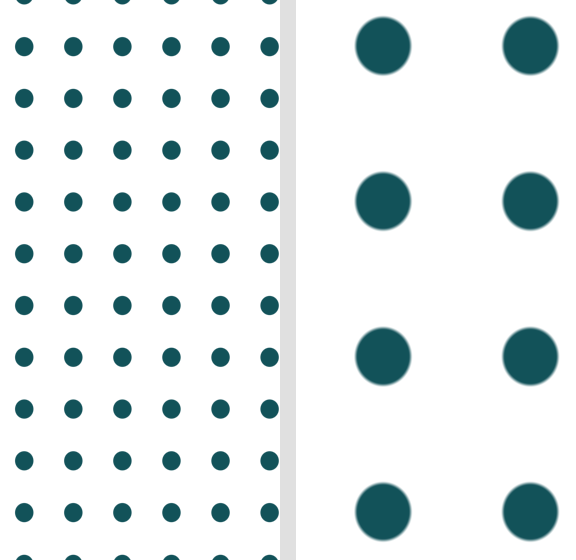
Left, the full canvas; right, a detail of the centre.
Reproduce this pattern procedurally as a WebGL 1 fragment shader.

```glsl
precision highp float;

// A regular grid of dark teal dots on white: six columns, ten full rows,
// and a cut row at the top and bottom edges. The plane is folded into one
// cell, where a slightly tall ellipse is drawn by its distance function.

uniform vec2 u_resolution;

// Lengths are fractions of the canvas height.
const vec2 PITCH = vec2(0.08763, 0.09245);       // spacing of dot centres
const vec2 FIRST_DOT = vec2(0.0433, -0.0078);    // centre of the lower left dot
const vec2 DOT_RADII = vec2(0.0164, 0.0171);     // half width, half height
const float EDGE_SOFTNESS = 0.0027;              // width of the blended rim

const vec3 PAPER = vec3(1.0);
const vec3 TEAL = vec3(0.07, 0.32, 0.35);

// Offset from the nearest dot centre.
vec2 nearestDotOffset(vec2 p) {
    return (fract((p - FIRST_DOT) / PITCH + 0.5) - 0.5) * PITCH;
}

// Approximate signed distance to a nearly round ellipse.
float ellipseDistance(vec2 p, vec2 radii) {
    return (length(p / radii) - 1.0) * min(radii.x, radii.y);
}

void main() {
    vec2 p = gl_FragCoord.xy / u_resolution.y;
    float d = ellipseDistance(nearestDotOffset(p), DOT_RADII);

    // Never let the rim become thinner than one pixel.
    float halfRim = 0.5 * max(EDGE_SOFTNESS, 1.0 / u_resolution.y);
    float ink = 1.0 - smoothstep(-halfRim, halfRim, d);

    gl_FragColor = vec4(mix(PAPER, TEAL, ink), 1.0);
}
```
